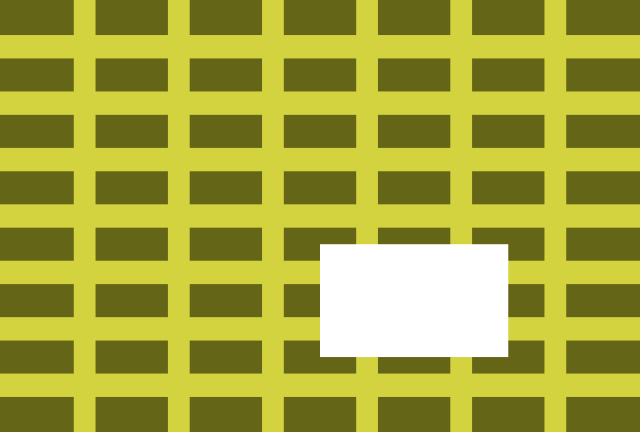
This pattern is drawn by a Shadertoy shader. Its source:

```glsl
// A flat lattice of pale bars over a dark ground, with one blank white panel.
// Each axis measures the distance to its nearest bar; the panel is a box two
// repeats wide and two high, aligned to the centres of the dark cells.

#define PITCH       vec2(0.2179, 0.1306)   // bar spacing, in canvas heights
#define BAR_WIDTH   vec2(0.0504, 0.0541)   // vertical, horizontal bars
#define BAR_PHASE   vec2(0.5, 0.0)         // lattice offset, in repeats
#define OUTER_BAR   vec2(2.5, 3.0)         // outermost bars: 6 across, 7 down
#define PANEL_CENTRE vec2(1.0, -1.5)       // in repeats from the middle
#define PANEL_SIZE  vec2(2.0, 2.0)         // in repeats
#define BAR_COLOUR    vec3(0.827, 0.827, 0.251)
#define GROUND_COLOUR vec3(0.396, 0.396, 0.090)
#define PANEL_COLOUR  vec3(1.0)

// Signed distance to the nearest bar on each axis, negative inside
vec2 barDistance(vec2 p) {
    vec2 nearest = floor(p / PITCH - BAR_PHASE + 0.5) + BAR_PHASE;
    nearest = clamp(nearest, -OUTER_BAR, OUTER_BAR);
    return abs(p - nearest * PITCH) - 0.5 * BAR_WIDTH;
}

// Share of a pixel covered on each axis
vec2 coverage(vec2 dist, float pixel) {
    return clamp(0.5 - dist / pixel, 0.0, 1.0);
}

void mainImage(out vec4 fragColor, in vec2 fragCoord) {
    float pixel = 1.0 / iResolution.y;
    vec2 p = (fragCoord - 0.5 * iResolution.xy) * pixel;

    // Lattice: union of the two sets of bars
    vec2 bars = coverage(barDistance(p), pixel);
    float lattice = 1.0 - (1.0 - bars.x) * (1.0 - bars.y);
    vec3 colour = mix(GROUND_COLOUR, BAR_COLOUR, lattice);

    // Blank panel on top
    vec2 panelDistance = abs(p - PANEL_CENTRE * PITCH) - 0.5 * PANEL_SIZE * PITCH;
    vec2 panel = coverage(panelDistance, pixel);
    colour = mix(colour, PANEL_COLOUR, panel.x * panel.y);

    fragColor = vec4(colour, 1.0);
}
```
